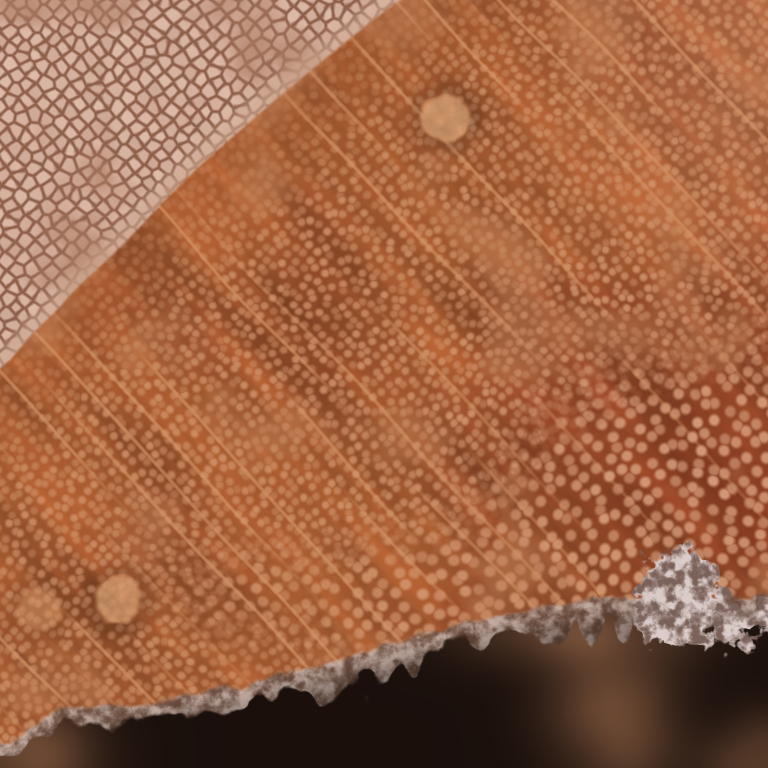
A three.js fragment shader for this texture:

```glsl
// Magnified cut through layered plant tissue: a pale cell zone above a slanted
// seam, orange-brown cells crossed by fine rays, and a frayed crust over a void.
// Jittered cell grids in a rotated frame, fractal noise tints, and distance masks.
varying vec2 vUv;

const float GRAIN_ANGLE = 0.82;
const float PALE_CELLS = 58.0;
const float FINE_CELLS = 74.0;
const float COARSE_CELLS = 51.0;
const float RAY_COUNT = 27.0;
const vec3 PALE_LUMEN = vec3(0.87, 0.73, 0.66);
const vec3 PALE_WALL = vec3(0.55, 0.37, 0.29);
const vec3 ORANGE_WALL = vec3(0.59, 0.32, 0.17);
const vec3 RED_WALL = vec3(0.48, 0.21, 0.12);
const vec3 LUMEN = vec3(0.82, 0.58, 0.42);
const vec3 RAY_TINT = vec3(0.83, 0.58, 0.40);
const vec3 DISC_TINT = vec3(0.79, 0.58, 0.41);
const vec3 CRUST_LIGHT = vec3(0.80, 0.71, 0.67);
const vec3 CRUST_DARK = vec3(0.43, 0.31, 0.25);
const vec3 VOID_DARK = vec3(0.10, 0.06, 0.045);
const vec3 VOID_BROWN = vec3(0.40, 0.27, 0.19);

vec2 hash2(vec2 p) {
  vec3 h = fract(p.xyx * vec3(0.1031, 0.1030, 0.0973));
  h += dot(h, h.yzx + 33.33);
  return fract((h.xx + h.yz) * h.zy);
}

float noise(vec2 p) {
  vec2 i = floor(p), f = fract(p);
  f = f * f * (3.0 - 2.0 * f);
  return mix(mix(hash2(i).x, hash2(i + vec2(1, 0)).x, f.x),
             mix(hash2(i + vec2(0, 1)).x, hash2(i + 1.0).x, f.x), f.y);
}

float fbm(vec2 p) {
  float sum = 0.0, amp = 0.533;
  for (int i = 0; i < 4; i++) {
    sum += amp * noise(p);
    p = mat2(1.6, 1.2, -1.2, 1.6) * p + 7.3;
    amp *= 0.5;
  }
  return sum;
}

// Nearest distance, gap to the second nearest, random value of the cell
vec3 cells(vec2 p, float jitter) {
  vec2 id = floor(p);
  float near = 9.0, second = 9.0, tone = 0.0;
  for (int y = -1; y <= 1; y++)
    for (int x = -1; x <= 1; x++) {
      vec2 c = id + vec2(x, y);
      vec2 h = hash2(c);
      float d = length(c + 0.5 + (h - 0.5) * jitter - p);
      if (d < near) { second = near; near = d; tone = fract(h.x * 17.0 + h.y); }
      else second = min(second, d);
    }
  return vec3(near, second - near, tone);
}

float blob(vec2 p, vec2 centre, vec2 size) {
  vec2 d = (p - centre) / size;
  return exp(-dot(d, d));
}

float rimHeight(float x) {
  return 0.03 + 0.045 * smoothstep(0.0, 0.09, x) + 0.145 * smoothstep(0.1, 0.85, x);
}

// Thin broken lines running along the grain
float rays(vec2 q) {
  float lane = floor(q.x * RAY_COUNT);
  vec2 h = hash2(vec2(lane, 5.0));
  float d = abs(fract(q.x * RAY_COUNT) - 0.25 - 0.5 * h.x) / RAY_COUNT;
  float shown = smoothstep(0.40, 0.65, noise(vec2(q.y * 4.0 + h.y * 20.0, lane * 3.7)));
  return (1.0 - smoothstep(0.0008, 0.0036, d)) * shown;
}

vec3 brownTissue(vec2 p, vec2 q, float seam) {
  float cloud = fbm(p * 7.0 + 3.0);
  float streak = fbm(q * vec2(32.0, 6.0));
  float coarse = smoothstep(0.3, 0.7, blob(p, vec2(0.98, 0.32), vec2(0.38, 0.27))
    + 0.6 * blob(p, vec2(0.42, 0.22), vec2(0.35, 0.12)) + 0.3 * (cloud - 0.5));
  float red = blob(p, vec2(0.93, 0.38), vec2(0.36, 0.26));
  vec3 a = cells(q * FINE_CELLS, 0.65), b = cells(q * COARSE_CELLS, 0.65);
  float dots = mix((1.0 - smoothstep(0.16, 0.58, a.x)) * (0.5 + 0.5 * a.z),
                   (1.0 - smoothstep(0.20, 0.52, b.x)) * (0.7 + 0.4 * b.z), coarse);
  dots *= mix(0.45, 1.0, smoothstep(0.0, 0.16, seam));
  vec3 wall = mix(ORANGE_WALL, RED_WALL, clamp(red * 0.9 + (cloud - 0.5) * 0.9, 0.0, 1.0));
  wall += vec3(0.06, 0.06, 0.07) * smoothstep(0.6, 1.0, p.x) * smoothstep(0.55, 0.9, p.y);
  wall *= 0.80 + 0.52 * streak;
  vec3 col = mix(wall, LUMEN + vec3(0.04, 0.06, 0.09) * red, dots * 0.82);
  col = mix(col, vec3(0.74, 0.49, 0.33), 0.5 * smoothstep(0.48, 0.75, fbm(p * 9.0 + 20.0)));
  return mix(col, RAY_TINT, rays(q) * 0.65 * (1.0 - 0.6 * red));
}

vec3 addDisc(vec3 col, vec2 p, vec2 centre, float radius, float strength) {
  float d = length(p - centre) + (noise(p * 60.0) - 0.5) * 0.008;
  float halo = smoothstep(radius * 0.8, radius, d) * (1.0 - smoothstep(radius, radius * 1.9, d));
  col *= 1.0 - 0.18 * halo * strength;
  vec3 tint = DISC_TINT * (0.88 + 0.24 * fbm(p * 70.0));
  return mix(col, tint, strength * (1.0 - smoothstep(radius * 0.75, radius * 1.05, d)));
}

void main() {
  vec2 p = vUv;
  float c = cos(GRAIN_ANGLE), s = sin(GRAIN_ANGLE);
  vec2 w = p + 0.014 * (vec2(noise(p * 6.0), noise(p * 6.0 + 40.0)) - 0.5);
  vec2 q = vec2(dot(w, vec2(s, c)), dot(w, vec2(c, -s))) + 2.0;

  // Two tissues, divided by the seam
  float seamLine = 0.518 + 0.925 * p.x + 0.022 * sin(6.0 * p.x) + 0.008 * (noise(p * 18.0) - 0.5);
  float seam = (seamLine - p.y) * 0.73;
  vec3 col = brownTissue(p, q, seam);
  vec3 cell = cells(q * PALE_CELLS, 0.5);
  float lumen = smoothstep(0.02, 0.42, cell.y) * (0.8 + 0.2 * cell.z);
  vec3 pale = mix(PALE_WALL, PALE_LUMEN, lumen);
  pale = mix(pale, vec3(0.68, 0.49, 0.39), 0.65 * smoothstep(0.48, 0.75, fbm(p * 9.0)));
  pale = mix(pale, vec3(0.82, 0.67, 0.58), 0.6 * smoothstep(-0.035, -0.005, seam));
  col = mix(pale, col, smoothstep(-0.003, 0.003, seam));
  col = addDisc(col, p, vec2(0.580, 0.846), 0.034, 0.9);
  col = addDisc(col, p, vec2(0.154, 0.218), 0.034, 0.8);
  col = addDisc(col, p, vec2(0.052, 0.206), 0.032, 0.45);

  // Blurred void beneath the rim
  float brown = blob(p, vec2(0.80, 0.07), vec2(0.085, 0.11)) + blob(p, vec2(0.74, 0.18), vec2(0.14, 0.045))
    + 1.2 * blob(p, vec2(0.03, 0.01), vec2(0.095, 0.07)) + blob(p, vec2(1.0, 0.0), vec2(0.07, 0.06));
  vec3 below = mix(VOID_DARK, VOID_BROWN, clamp(brown * (0.75 + 0.5 * noise(p * 12.0)), 0.0, 1.2));

  // Frayed crust and its bright tuft
  float fray = fbm(p * 38.0), fibre = fbm(p * 95.0 + 11.0);
  float height = p.y - rimHeight(p.x) + (fray - 0.5) * 0.018;
  float depth = 0.018 + 0.028 * exp(-pow((p.x - 0.48) / 0.08, 2.0)) + 0.018 * smoothstep(0.55, 0.75, p.x);
  float lower = height + depth * (0.35 + 1.3 * noise(p * vec2(48.0, 24.0)));
  vec3 crust = mix(CRUST_DARK, CRUST_LIGHT, smoothstep(0.3, 0.72, fibre * 0.65 + fray * 0.35));
  crust *= mix(0.72, 1.0, smoothstep(-0.04, 0.0, height));
  col = mix(below, col, smoothstep(-0.003, 0.003, height));
  float band = smoothstep(-0.003, 0.003, lower) * (1.0 - smoothstep(0.0, 0.008, height));
  col = mix(col, crust, band * 0.92);
  float tuft = min(length((p - vec2(0.882, 0.222)) * vec2(1.0, 1.08)) - 0.066,
                   length((p - vec2(0.968, 0.188)) * vec2(0.8, 1.3)) - 0.030);
  tuft += (fray - 0.5) * 0.075 + (fibre - 0.5) * 0.025;
  vec3 fluff = mix(vec3(0.48, 0.38, 0.35), vec3(0.86, 0.80, 0.79), smoothstep(0.28, 0.68, fibre));
  col = mix(col, fluff, 1.0 - smoothstep(-0.004, 0.004, tuft));
  gl_FragColor = vec4(clamp(col, 0.0, 1.0), 1.0);
}
```
